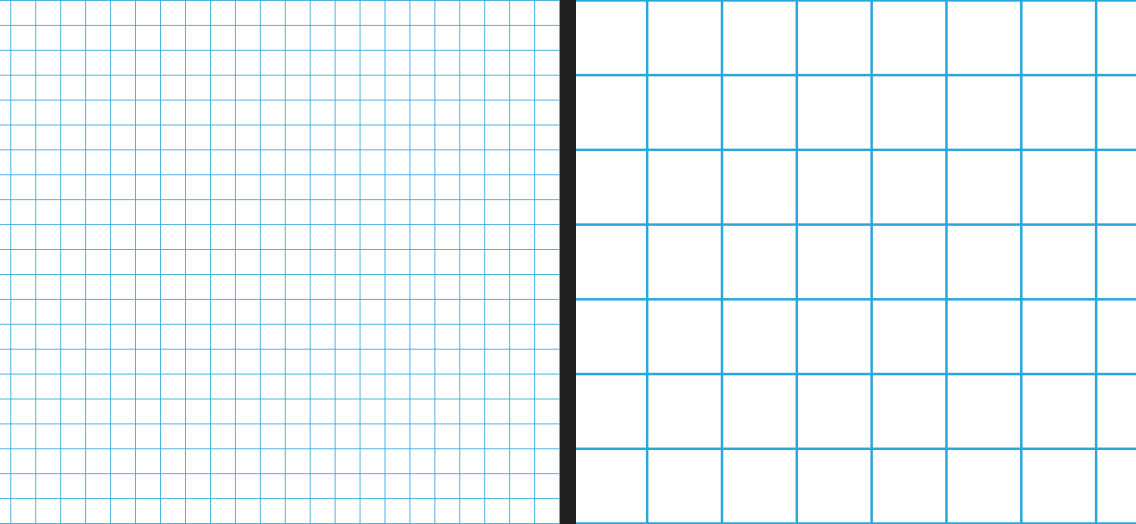
Left: the whole. Right: its middle third, enlarged.
This pattern is drawn by a Shadertoy shader. Its source:

```glsl
// Square graph paper: thin sky-blue rules on white, anchored at the top right corner.

#define PITCH vec2(0.0476, 0.04754)     // cell size, in canvas heights
#define MARGIN vec2(0.0008, 0.0008)     // first rule's inset from the corner
#define LINE_WIDTH 0.00158              // rule thickness, in canvas heights
#define PAPER_COLOR vec3(1.0)
#define LINE_COLOR vec3(0.16, 0.65, 0.86)

// Signed distance from p to the nearest rule on each axis.
vec2 nearestRule(vec2 p) {
    vec2 cell = (p - MARGIN) / PITCH;
    return (fract(cell + 0.5) - 0.5) * PITCH;
}

// Fraction of a pixel covered by a rule on each axis.
vec2 ruleCoverage(vec2 d, float pixel) {
    vec2 low = max(d - 0.5 * pixel, vec2(-0.5 * LINE_WIDTH));
    vec2 high = min(d + 0.5 * pixel, vec2(0.5 * LINE_WIDTH));
    return clamp((high - low) / pixel, 0.0, 1.0);
}

void mainImage(out vec4 fragColor, in vec2 fragCoord) {
    float pixel = 1.0 / iResolution.y;
    vec2 fromCorner = (iResolution.xy - fragCoord) * pixel;

    // Combine vertical and horizontal rules.
    vec2 cover = ruleCoverage(nearestRule(fromCorner), pixel);
    float ink = 1.0 - (1.0 - cover.x) * (1.0 - cover.y);

    fragColor = vec4(mix(PAPER_COLOR, LINE_COLOR, ink), 1.0);
}
```
